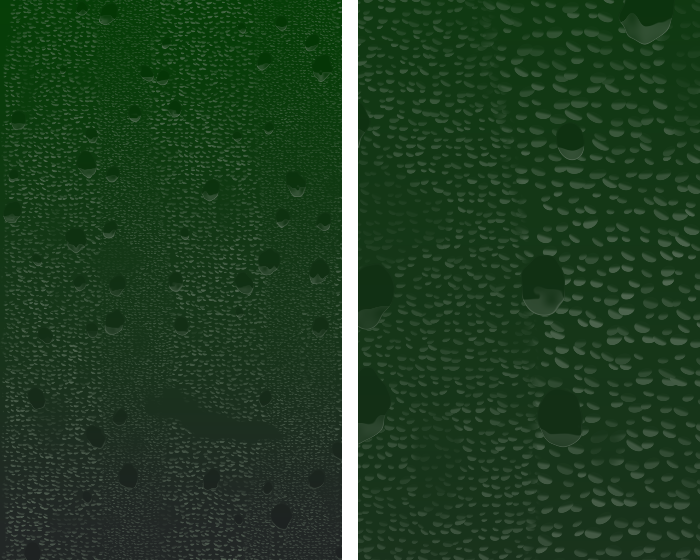
Left, the full canvas; right, a detail of the centre.
Reproduce this texture procedurally as a WebGL 1 fragment shader.

```glsl
precision highp float;
uniform vec2 u_resolution;

#define COARSE_BEADS 112.0
#define FINE_BEADS 170.0
#define DROP_CELLS 11.0
#define DROP_CHANCE 0.72
#define GLINT_STRENGTH 0.5
#define TOP_COLOR vec3(0.015, 0.235, 0.018)
#define MIDDLE_COLOR vec3(0.078, 0.203, 0.088)
#define BOTTOM_COLOR vec3(0.127, 0.143, 0.143)
#define GLINT_COLOR vec3(0.43, 0.5, 0.43)

vec2 hash2(vec2 p) {
  vec3 q = fract(p.xyx * vec3(0.1031, 0.1030, 0.0973));
  q += dot(q, q.yzx + 33.33);
  return fract((q.xx + q.yz) * q.zy);
}

float noise(vec2 p) {
  vec2 i = floor(p), f = fract(p);
  f = f * f * (3.0 - 2.0 * f);
  float low = mix(hash2(i).x, hash2(i + vec2(1.0, 0.0)).x, f.x);
  float high = mix(hash2(i + vec2(0.0, 1.0)).x, hash2(i + 1.0).x, f.x);
  return mix(low, high, f.y);
}

// Condensation beads: x is the lit lower side, y the whole bead
vec2 beads(vec2 p, float cells) {
  vec2 q = p * cells * vec2(0.86, 1.08);
  q += 0.7 * vec2(noise(q * 0.2), noise(q * 0.2 + 40.0));
  float soft = 0.55 * cells / u_resolution.y;
  vec2 result = vec2(0.0);
  for (int j = -1; j <= 1; j++) {
    for (int i = -1; i <= 1; i++) {
      vec2 cell = floor(q) + vec2(float(i), float(j));
      vec2 h = hash2(cell);
      vec2 k = hash2(cell + 71.0);
      vec2 d = q - cell - 0.5 - 0.6 * (h - 0.5);
      d.y += 0.9 * (k.x - 0.5) * d.x;
      float radius = mix(0.24, 0.47, k.y);
      float body = 1.0 - smoothstep(-soft, soft, length(d * vec2(1.0, 1.15)) - radius);
      float lit = body * (1.0 - smoothstep(-0.08, 0.2, d.y + 0.25 * d.x));
      result = max(result, vec2(lit * mix(0.45, 1.0, h.y), body));
    }
  }
  return result;
}

// Large drops: x is the lit part, y the body that hides the beads
vec2 drops(vec2 p) {
  vec2 q = p * DROP_CELLS;
  float soft = 0.7 * DROP_CELLS / u_resolution.y;
  vec2 result = vec2(0.0);
  for (int j = -1; j <= 1; j++) {
    for (int i = -1; i <= 1; i++) {
      vec2 cell = floor(q) + vec2(float(i), float(j));
      vec2 h = hash2(cell + 13.0);
      vec2 k = hash2(cell + 157.0);
      vec2 d = q - cell - 0.5 - 0.8 * (h - 0.5);
      float radius = mix(0.075, 0.235, k.y);
      d.x += (h.x - 0.5) * 0.5 * d.y;
      float ripple = noise(q * 11.0 + h * 30.0) - 0.5;
      float edge = length(d * vec2(1.12, 0.88)) - radius * (1.0 + 0.25 * ripple);
      float body = step(k.x, DROP_CHANCE) * (1.0 - smoothstep(-soft, soft, edge));
      // Upper drops hold a pool of light, lower ones only a thin rim
      float waterline = d.y + radius * (0.38 + 0.7 * ripple);
      float pool = 1.0 - smoothstep(-soft, soft, waterline);
      float rim = smoothstep(-2.4 * soft, -0.5 * soft, edge);
      float below = 1.0 - smoothstep(-0.7 * radius, -0.1 * radius, d.y);
      float pooled = smoothstep(0.3, 0.55, p.y + 0.3 * (h.y - 0.5));
      float lit = pool * pooled * (0.55 + 0.8 * ripple) + rim * (0.6 * below + 0.1);
      result = mix(result, vec2(lit, 1.0), body);
    }
  }
  return result;
}

// Patches where the beads have been wiped away
float wipedGlass(vec2 p) {
  float wobble = noise(p * 26.0) + 0.6 * noise(p * 60.0) - 0.8;
  vec2 d = p - vec2(0.38, 0.245);
  d.y += 0.3 * d.x;
  float smear = length(d / vec2(0.1, 0.028)) + 1.1 * wobble;
  float patches = 1.0 - smoothstep(0.8, 0.87, noise(p * vec2(20.0, 15.0) + 9.0));
  float border = p.x - 0.006 - 0.012 * smoothstep(0.82, 1.0, p.y) - 0.008 * wobble;
  float kept = smoothstep(0.8, 1.15, smear) * smoothstep(-0.002, 0.004, border);
  return 1.0 - kept * mix(0.4, 1.0, patches);
}

void main() {
  vec2 p = gl_FragCoord.xy / u_resolution.y;

  // Vertical colour fade
  vec3 color = mix(BOTTOM_COLOR, MIDDLE_COLOR, smoothstep(0.0, 0.48, p.y));
  color = mix(color, TOP_COLOR, smoothstep(0.4, 1.0, p.y));

  // Vertical streaks of finer beads
  float streak = cos(20.3 * (p.x - 0.22)) + 1.5 * (noise(p * vec2(24.0, 2.5)) - 0.5);
  float fine = smoothstep(0.2, 0.5, streak);
  vec2 bead = mix(beads(p, COARSE_BEADS), 0.75 * beads(p + 3.0, FINE_BEADS), fine);
  bead *= 1.0 - wipedGlass(p);
  bead.x *= 0.7 + 0.6 * noise(p * 14.0);

  // Large drops cover the beads
  vec2 drop = drops(p);
  float glint = mix(bead.x, drop.x, drop.y);
  float haze = (1.0 - drop.y) * (0.025 + 0.03 * bead.y);
  color *= 1.0 - 0.08 * drop.y;
  color = mix(color, GLINT_COLOR, clamp(GLINT_STRENGTH * glint + haze, 0.0, 1.0));
  gl_FragColor = vec4(color, 1.0);
}
```
